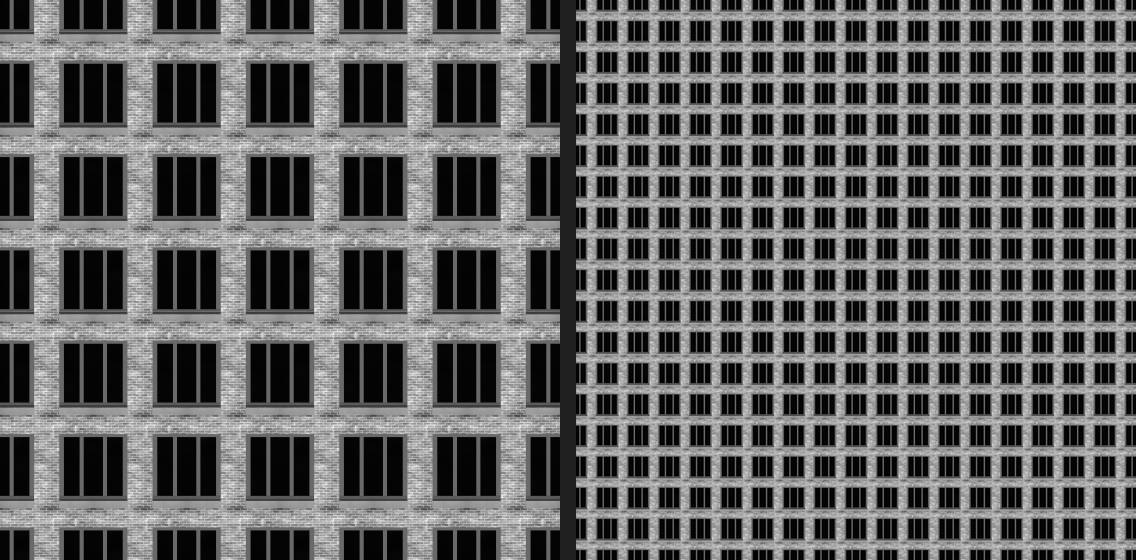
Left: one tile. Right: repeated 3 by 3.
A three.js fragment shader for this pattern:

```glsl
// Weathered grey brick facade with a grid of dark three-pane windows and concrete sills.
varying vec2 vUv;

#define REPEATS 6.0
#define BRICKS vec2(13.0, 36.0)
#define JOINT vec2(0.045, 0.13)
#define WEAR 0.55
#define GLASS 0.016
#define FRAME 0.41
#define FRAME_LOW 0.35
#define LEDGE 0.24
#define SILL 0.62
#define BRICK 0.58
#define MORTAR 0.80

float hash(vec2 p) {
  return fract(sin(dot(p, vec2(127.1, 311.7))) * 43758.5453);
}

// Value noise that wraps after n lattice steps.
float noise(vec2 p, vec2 n) {
  vec2 i = floor(p), f = fract(p);
  f = f * f * (3.0 - 2.0 * f);
  vec2 a = mod(i, n), b = mod(i + 1.0, n);
  return mix(mix(hash(a), hash(vec2(b.x, a.y)), f.x),
             mix(hash(vec2(a.x, b.y)), hash(b), f.x), f.y);
}

// Layered noise over a unit cell, starting with n lattice steps.
float fbm(vec2 p, vec2 n) {
  float sum = 0.0, gain = 0.5;
  for (int i = 0; i < 4; i++) {
    sum += gain * noise(p * n, n);
    n *= 2.0;
    gain *= 0.5;
  }
  return sum / 0.9375;
}

// Smoothed coverage of the box from lo to hi; w is the pixel size.
float box(vec2 p, vec2 lo, vec2 hi, vec2 w) {
  vec2 d = clamp(min(p - lo, hi - p) / w + 0.5, 0.0, 1.0);
  return d.x * d.y;
}

// Soft elliptical spot.
float spot(vec2 p, vec2 radius) {
  p /= radius;
  return exp(-dot(p, p));
}

float brickWall(vec2 p, vec2 w) {
  // Running bond
  vec2 q = p * BRICKS;
  q.x += 0.5 * mod(floor(q.y), 2.0);
  float tone = hash(mod(floor(q), BRICKS) + 7.0) - 0.5;

  // Joints, filtered over one pixel
  vec2 d = 0.5 - abs(fract(q) - 0.5);
  vec2 size = w * BRICKS;
  vec2 joint = clamp((min(d + 0.5 * size, JOINT) - max(d - 0.5 * size, -JOINT)) / size, 0.0, 1.0);
  float mortar = 1.0 - (1.0 - joint.x) * (1.0 - joint.y);
  float shade = mix(BRICK + 0.18 * tone, MORTAR, mortar);

  // Blotches, fine grain and stains
  shade += WEAR * (fbm(p, vec2(5.0, 9.0)) - 0.5);
  shade += 0.16 * (noise(p * vec2(32.0, 64.0), vec2(32.0, 64.0)) - 0.5);
  shade += 0.22 * spot(p - vec2(-0.19, 0.855), vec2(0.028, 0.035));
  shade += 0.12 * spot(p - vec2(-0.43, 0.84), vec2(0.012, 0.08));
  shade -= 0.10 * spot(vec2(abs(p.x) - 0.46, p.y), vec2(0.07, 0.05));
  return clamp(shade, 0.3, 0.92);
}

void main() {
  // Cell with the window centred in x and the sill resting on y = 0
  vec2 p = vec2(fract(vUv.x * REPEATS + 0.5) - 0.5,
                fract(vUv.y * REPEATS - 0.457) - 0.1);
  vec2 w = max(fwidth(vUv) * REPEATS, vec2(0.00001));
  float cloud = fbm(p, vec2(6.0, 8.0)) - 0.5;

  float shade = brickWall(p, w);

  // Concrete sill and its dark ledge
  shade = mix(shade, SILL + 0.16 * cloud, box(p, vec2(-0.368, 0.0), vec2(0.368, 0.076), w));
  shade = mix(shade, LEDGE, box(p, vec2(-0.365, 0.076), vec2(0.365, 0.104), w));

  // Frame with a darker lower rail
  float frame = mix(FRAME_LOW, FRAME, smoothstep(0.125, 0.14, p.y));
  shade = mix(shade, frame, box(p, vec2(-0.365, 0.104), vec2(0.365, 0.792), w));

  // Glass split by two mullions
  float glass = box(p, vec2(-0.315, 0.130), vec2(0.315, 0.760), w);
  glass *= 1.0 - box(vec2(abs(p.x), p.y), vec2(0.103, 0.0), vec2(0.147, 0.9), w);
  shade = mix(shade, GLASS + 0.02 * cloud, glass);

  gl_FragColor = vec4(vec3(shade), 1.0);
}
```
